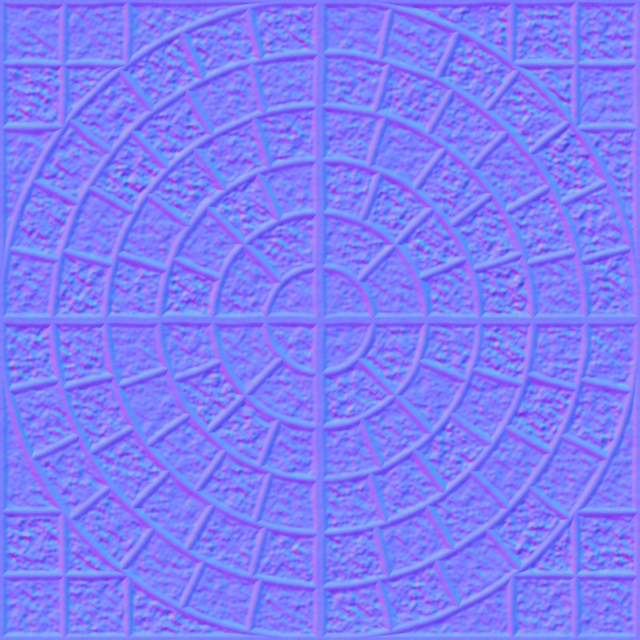
A Shadertoy shader for this texture map:

```glsl
const float HALF_PI = 1.5707963;

float hash(vec2 p) {
    vec3 q = fract(p.xyx * vec3(0.1031, 0.1030, 0.0973));
    q += dot(q, q.yzx + 33.33);
    return fract((q.x + q.y) * q.z);
}

float noise(vec2 p) {
    vec2 i = floor(p), f = fract(p);
    f = f * f * f * (f * (f * 6.0 - 15.0) + 10.0);
    return mix(mix(hash(i), hash(i + vec2(1, 0)), f.x),
               mix(hash(i + vec2(0, 1)), hash(i + vec2(1, 1)), f.x), f.y);
}

// Distance to the nearest joint in x, stone identity in yz
vec3 paving(vec2 p) {
    vec2 fromCentre = abs(p - 0.5);
    vec2 fromEdge = 0.5 - fromCentre;
    float radius = length(fromCentre);
    float rings = radius * 12.0;
    float joint;
    vec2 id;

    if (rings < 6.0) {
        // Concentric courses, cut into wedges per quadrant
        float course = floor(rings) + 1.0;
        float wedges = course + step(2.5, course);
        float turn = atan(fromCentre.y, fromCentre.x) / HALF_PI * wedges;
        float radial = abs(turn - round(turn)) / wedges * HALF_PI * radius;
        joint = min(radial, abs(rings - round(rings)) / 12.0);
        id = vec2(course, floor(turn));
    } else {
        // Square slabs fill the corners
        vec2 grid = abs(fromEdge - min(round(fromEdge * 10.0), 2.0) / 10.0);
        joint = min(min(grid.x, grid.y), (rings - 6.0) / 12.0);
        id = 20.0 + floor(min(fromEdge * 10.0, 2.5));
    }

    // Wider channels along the axes and the border
    vec2 channel = min(fromCentre, fromEdge);
    joint = min(joint, min(channel.x, channel.y) - 0.0033);
    return vec3(joint, id + 40.0 * step(0.5, p));
}

float height(vec2 p) {
    vec2 wobble = vec2(noise(p * 22.0), noise(p * 22.0 + 50.0)) - 0.5;
    vec3 stone = paving(p + 0.003 * wobble * smoothstep(0.0, 0.03, min(p.x, p.y)));
    float raised = smoothstep(0.0005, 0.0095, stone.x);

    // Chiselled grain, rougher on some stones
    vec2 g = mat2(0.8, 0.6, -0.6, 0.8) * p;
    float grain = noise(g * vec2(80, 115)) - 0.5 + 0.45 * (noise(g * 165.0 + 9.0) - 0.5);
    float roughness = mix(0.55, 1.25, hash(stone.yz));
    float cover = 0.12 + 0.88 * smoothstep(0.004, 0.013, stone.x) * roughness;

    return 0.0024 * raised + 0.0035 * grain * cover + 0.0015 * noise(p * 14.0);
}

void mainImage(out vec4 fragColor, in vec2 fragCoord) {
    vec2 p = fragCoord / iResolution.xy;
    vec2 e = vec2(0.0014, 0);
    vec2 slope = vec2(height(p + e.xy) - height(p - e.xy),
                      height(p + e.yx) - height(p - e.yx)) / (2.0 * e.x);

    // Upper stone edges fall away more steeply
    slope.y *= slope.y < 0.0 ? 1.2 : 0.95;

    // Tangent-space normal with green pointing down
    vec3 normal = normalize(vec3(-slope.x, slope.y, 1.0));
    fragColor = vec4(0.5 + 0.5 * normal, 1.0);
}
```
